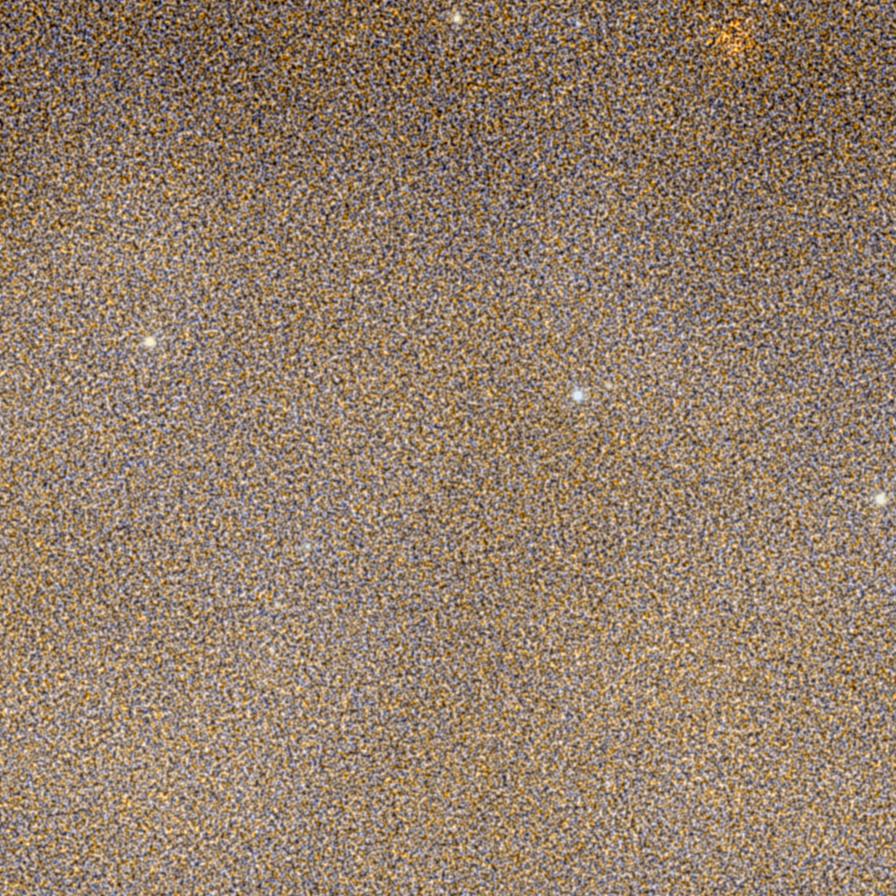
Reproduce this texture procedurally as a WebGL 2 fragment shader.

```glsl
#version 300 es
precision highp float;

uniform vec2 u_resolution;
out vec4 outColor;

// Base tones and grain colour axes
const vec3 HAZE_LOW = vec3(0.605, 0.530, 0.465);
const vec3 HAZE_HIGH = vec3(0.475, 0.400, 0.345);
const vec3 LIGHT_AXIS = vec3(0.126, 0.123, 0.120);
const vec3 WARM_AXIS = vec3(0.052, 0.010, -0.080);
const float COOL_SHARE = 0.75;

// Grain and cloud scales, in cells per canvas
const float LIGHT_SCALE = 175.0;
const float WARM_SCALE = 135.0;
const float MOTTLE_SCALE = 42.0;
const float CLOUD_SCALE = 2.6;
const float OCTAVE_STEP = 1.55;
const float GRAIN_GAIN = 2.9;
const float LIGHT_MOTTLE = 0.14;
const float WARM_MOTTLE = 0.32;

// Stars and the glowing patch
const int STAR_COUNT = 16;
const float STAR_MIN = 0.0022;
const float STAR_MAX = 0.0065;
const vec3 STAR_COOL = vec3(0.86, 0.92, 0.98);
const vec3 STAR_WARM = vec3(1.00, 0.94, 0.80);
const vec2 PATCH_CENTER = vec2(0.82, 0.955);
const float PATCH_RADIUS = 0.022;
const vec3 PATCH_COLOR = vec3(0.26, 0.12, -0.08);

uint hashBits(uvec2 cell, uint seed) {
    uint h = cell.x * 1597u + cell.y * 51749u + seed * 7919u;
    h = (h ^ (h >> 16)) * 73244475u;
    h = (h ^ (h >> 15)) * 73244475u;
    return h ^ (h >> 16);
}

float hash(uvec2 cell, uint seed) {
    return float(hashBits(cell, seed) >> 8) / exp2(24.0);
}

float cornerSlope(ivec2 cell, vec2 offset, uint seed) {
    float angle = 6.28319 * hash(uvec2(cell), seed);
    return dot(vec2(cos(angle), sin(angle)), offset);
}

float gradientNoise(vec2 p, uint seed) {
    ivec2 c = ivec2(floor(p));
    vec2 f = fract(p);
    vec2 w = f * f * f * (f * (f * 6.0 - 15.0) + 10.0);
    float a = cornerSlope(c, f, seed);
    float b = cornerSlope(c + ivec2(1, 0), f - vec2(1, 0), seed);
    float d = cornerSlope(c + ivec2(0, 1), f - vec2(0, 1), seed);
    float e = cornerSlope(c + ivec2(1, 1), f - vec2(1, 1), seed);
    return mix(mix(a, b, w.x), mix(d, e, w.x), w.y);
}

mat2 rotation(float angle) {
    float c = cos(angle), s = sin(angle);
    return mat2(c, s, -s, c);
}

// Two turned octaves hide the lattice; spread is close to one
float grain(vec2 p, float scale, uint seed) {
    vec2 q = rotation(0.45 + float(seed)) * p * scale;
    vec2 r = rotation(1.10) * q * OCTAVE_STEP + 17.3;
    return GRAIN_GAIN * (gradientNoise(q, seed) + gradientNoise(r, seed + 1u));
}

float clouds(vec2 p, uint seed) {
    float sum = 0.0, weight = 1.0;
    vec2 q = p * CLOUD_SCALE;
    for (uint i = 0u; i < 4u; i++) {
        sum += weight * gradientNoise(q, seed + i);
        q = rotation(0.6) * q * 2.1 + 5.7;
        weight *= 0.55;
    }
    return sum;
}

// Round core, soft halo and faint crossed rays
float starLight(vec2 d, float radius) {
    float dist = length(d) / radius;
    vec2 ray = abs(rotation(0.7) * d) / radius;
    float rays = exp(-min(ray.x, ray.y) * 4.0 - dist * 0.6);
    return exp(-dist * dist) + 0.45 * exp(-dist * 0.7) + 0.2 * rays;
}

void main() {
    vec2 p = gl_FragCoord.xy / min(u_resolution.x, u_resolution.y);
    float height = gl_FragCoord.y / u_resolution.y;

    // Broad light and tint
    float dusk = smoothstep(0.45, 1.05, height + 0.12 * clouds(p, 40u));
    vec3 color = mix(HAZE_LOW, HAZE_HIGH, dusk);
    color += LIGHT_AXIS * 0.48 * clouds(p + 3.1, 50u);
    color += WARM_AXIS * 0.55 * clouds(p + 8.4, 60u);

    // Dense grain in coarser clumps, stronger where the field is dark
    float light = grain(p, LIGHT_SCALE, 1u) + LIGHT_MOTTLE * grain(p, MOTTLE_SCALE, 13u);
    float warm = grain(p, WARM_SCALE, 5u) + WARM_MOTTLE * grain(p, MOTTLE_SCALE, 9u);
    warm *= mix(COOL_SHARE, 1.15, smoothstep(-0.6, 0.6, warm));
    color += LIGHT_AXIS * light * mix(1.0, 1.12, dusk);
    color += WARM_AXIS * warm * mix(1.0, 1.2, dusk);

    // Orange glowing patch, broken up by the grain
    float patchDist = length(p - PATCH_CENTER) / PATCH_RADIUS;
    color += PATCH_COLOR * exp(-patchDist * patchDist) * (1.0 + 0.3 * light);

    // Scattered stars, mostly faint
    for (int i = 0; i < STAR_COUNT; i++) {
        uvec2 id = uvec2(i, 3);
        vec2 center = vec2(hash(id, 70u), hash(id, 71u));
        float power = pow(hash(id, 72u), 3.0);
        float glow = starLight(p - center, mix(STAR_MIN, STAR_MAX, power));
        vec3 tint = mix(STAR_COOL, STAR_WARM, hash(id, 73u));
        color = mix(color, tint, clamp(glow * mix(0.4, 1.0, power), 0.0, 1.0));
    }

    outColor = vec4(clamp(color, 0.0, 1.0), 1.0);
}
```
